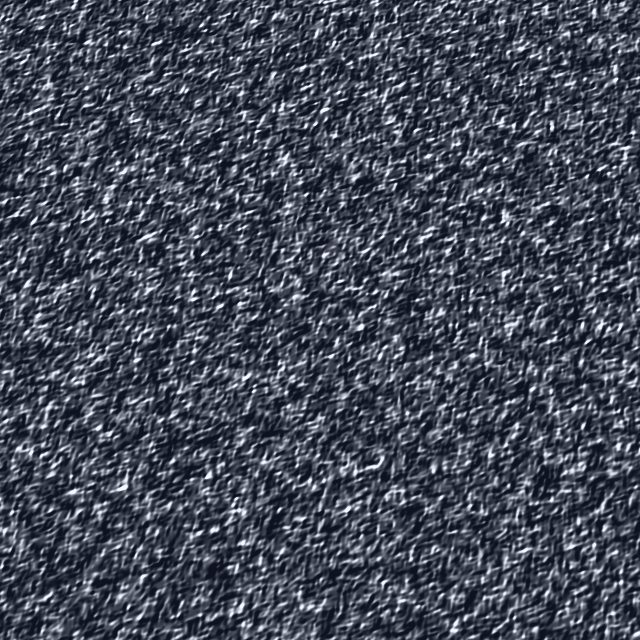
Write a three.js fragment shader that draws this texture.

```glsl
// Dense tweed of short blue-grey flecks lying in two crossing slants.
// Sparse convolution noise: each cell scatters light and dark flecks of mixed
// length whose sum is tone-shaped; mild perspective shrinks the top.

varying vec2 vUv;

const float CELLS = 44.0;          // cells across the lower edge
const int FLECKS_PER_CELL = 13;
const float SHORT_FLECK = 0.12;    // spreads, in cells
const float LONG_FLECK = 0.36;
const float FLECK_WIDTH = 0.12;
const float RIPPLE = 9.0;          // radians per cell across a fleck
const float SHALLOW_ANGLE = 0.43;
const float STEEP_ANGLE = 1.25;
const float SHALLOW_SHARE = 0.5;
const float ANGLE_SPREAD = 0.55;
const float FIELD_GAIN = 1.17;     // brings the sum to unit deviation
const float RECESSION = 0.15;

float hash(vec2 p) {
  return fract(sin(dot(p, vec2(127.1, 311.7))) * 43758.5453);
}

vec2 hash2(vec2 p) {
  return vec2(hash(p), hash(p + vec2(37.2, 17.9)));
}

// Tilts the plane so that its upper part lies further away
vec2 recede(vec2 uv, float amount) {
  return vec2(uv.x - 0.5, uv.y) / (1.0 - amount * uv.y);
}

// One soft fleck with a faint groove on either side
float fleck(vec2 offset, float angle, float spread) {
  vec2 axis = vec2(cos(angle), sin(angle));
  float along = dot(offset, axis) / spread;
  float across = dot(offset, vec2(-axis.y, axis.x));
  float side = across / FLECK_WIDTH;
  return exp(-0.5 * (along * along + side * side)) * cos(RIPPLE * across);
}

// Picks one of the two lays, with some spread around it
float fleckAngle(vec2 choice) {
  float lay = choice.x < SHALLOW_SHARE ? SHALLOW_ANGLE : STEEP_ANGLE;
  return lay + (choice.y - 0.5) * ANGLE_SPREAD;
}

// Sum of all nearby flecks, each either light or dark
float fleckField(vec2 p) {
  vec2 cell = floor(p);
  vec2 local = p - cell;
  float sum = 0.0;
  for (int y = -1; y <= 1; y++) {
    for (int x = -1; x <= 1; x++) {
      vec2 neighbour = vec2(float(x), float(y));
      for (int i = 0; i < FLECKS_PER_CELL; i++) {
        vec2 seed = cell + neighbour + float(i) * vec2(5.37, 9.71);
        vec2 centre = neighbour + hash2(seed + 0.31);
        float angle = fleckAngle(hash2(seed + 71.7));
        vec2 trait = hash2(seed + 23.43);
        float spread = mix(SHORT_FLECK, LONG_FLECK, trait.y);
        float shade = trait.x < 0.5 ? -1.0 : 1.0;
        sum += shade * fleck(local - centre, angle, spread);
      }
    }
  }
  return sum * FIELD_GAIN;
}

// Many deep shadows, few highlights that ease off before white
float toneCurve(float level) {
  float z = clamp(level, -1.9, 3.0);
  float excess = max(z - 1.5, 0.0);
  return 0.23 + 0.19 * z + 0.05 * z * z - 0.13 * excess * excess;
}

// Cool tint that stays bluish from shadow to highlight
vec3 slate(float tone) {
  return vec3(tone, tone + 0.018, tone + 0.076);
}

void main() {
  vec2 plane = recede(vUv, RECESSION) * CELLS;
  float tone = toneCurve(fleckField(plane));
  gl_FragColor = vec4(clamp(slate(tone), 0.0, 1.0), 1.0);
}
```
